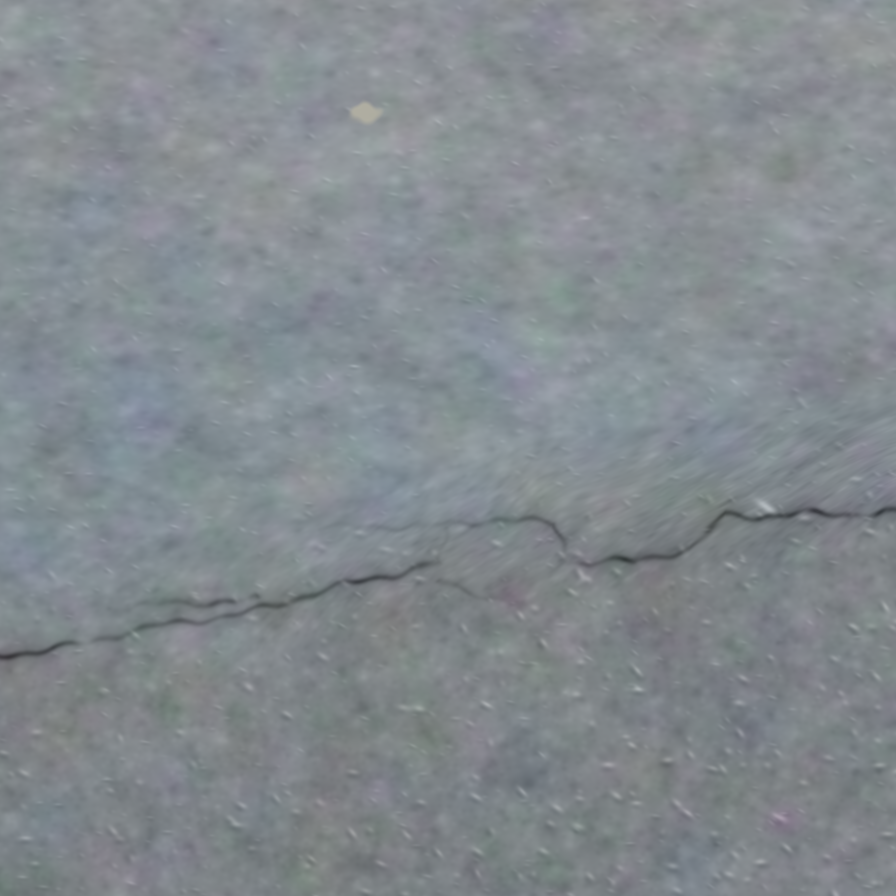
A Shadertoy shader for this texture:

```glsl
// Weathered grey asphalt with a thin branching crack and pale grit.
// Soft cellular blobs at several scales mottle a vertical colour gradient;
// the crack is a chain of tapered segments bent by layered sines.

vec3 hash3(vec2 cell) {
    vec3 q = fract(cell.xyx * vec3(0.1031, 0.1030, 0.0973));
    q += dot(q, q.yxz + 33.33);
    return fract((q.xxy + q.yzz) * q.zyx);
}

// Cellular noise: one signed Gaussian blob per cell, zero on average
float mottle(vec2 p) {
    vec2 cell = floor(p);
    float sum = 0.0;
    for (int y = -1; y <= 1; y++)
    for (int x = -1; x <= 1; x++) {
        vec2 id = cell + vec2(x, y);
        vec3 h = hash3(id);
        vec2 d = p - id - h.xy;
        sum += (2.0 * h.z - 1.0) * exp(-5.0 * dot(d, d));
    }
    return sum;
}

// Sparse slanted grains: bright face with a dim shadow under it
float grit(vec2 p, float density) {
    vec2 cell = floor(p);
    float sum = 0.0;
    for (int y = -1; y <= 1; y++)
    for (int x = -1; x <= 1; x++) {
        vec2 id = cell + vec2(x, y);
        vec3 h = hash3(id + 71.0);
        vec3 k = hash3(id + 193.0);
        vec2 d = p - id - h.xy;
        float angle = -0.5 + 1.1 * (k.x - 0.5);
        float c = cos(angle), s = sin(angle);
        d = vec2(c * d.x + s * d.y, c * d.y - s * d.x);
        vec2 size = vec2(0.16 + 0.16 * k.y, 0.10 + 0.06 * k.z);
        vec2 lit = d / size;
        vec2 shade = (d + vec2(0.0, 0.24)) / (size * 1.2);
        float present = smoothstep(1.0 - density, 1.05 - density, h.z);
        sum += present * (0.4 + 0.6 * k.y) * (exp(-dot(lit, lit)) - 0.4 * exp(-dot(shade, shade)));
    }
    return sum;
}

// Darkness of one crack segment; z holds the depth at each end
float crackSegment(vec2 p, vec3 a, vec3 b) {
    vec2 ab = b.xy - a.xy;
    float t = clamp(dot(p - a.xy, ab) / dot(ab, ab), 0.0, 1.0);
    float d = length(p - a.xy - ab * t);
    float core = exp(-pow(d / 0.0036, 2.0));
    float halo = 0.28 * exp(-pow(d / 0.013, 2.0));
    return mix(a.z, b.z, t) * (core + halo);
}

float crack(vec2 p) {
    vec3 path[15] = vec3[15](
        vec3(0.00, 0.268, 1.0), vec3(0.07, 0.277, 0.7), vec3(0.14, 0.295, 0.45),
        vec3(0.27, 0.315, 0.5), vec3(0.34, 0.335, 0.7), vec3(0.43, 0.358, 0.8),
        vec3(0.49, 0.372, 0.3), vec3(0.50, 0.412, 0.15), vec3(0.55, 0.421, 0.6),
        vec3(0.62, 0.416, 0.6), vec3(0.635, 0.373, 0.2), vec3(0.71, 0.373, 0.8),
        vec3(0.77, 0.387, 0.6), vec3(0.81, 0.424, 0.85), vec3(1.01, 0.428, 0.6));
    p.y += 0.003 * sin(p.x * 61.0) + 0.0018 * sin(p.x * 143.0 + 1.0);
    p.x += 0.003 * sin(p.y * 170.0);
    float dark = 0.0;
    for (int i = 0; i < 14; i++) dark = max(dark, crackSegment(p, path[i], path[i + 1]));
    // Faint side branches
    dark = max(dark, crackSegment(p, vec3(0.12, 0.322, 0.15), vec3(0.285, 0.331, 0.5)));
    dark = max(dark, crackSegment(p, vec3(0.49, 0.350, 0.3), vec3(0.58, 0.325, 0.1)));
    dark = max(dark, crackSegment(p, vec3(0.36, 0.411, 0.1), vec3(0.51, 0.414, 0.3)));
    return dark * (0.85 + 0.7 * mottle(p * 45.0));
}

void mainImage(out vec4 fragColor, in vec2 fragCoord) {
    vec2 uv = fragCoord / iResolution.y;

    // Broad tone: grey below the crack, bluish above it, paler at the top
    float above = smoothstep(-0.06, 0.14, uv.y - 0.27 - 0.17 * uv.x + 0.03 * mottle(uv * 7.0));
    vec3 color = mix(vec3(0.487, 0.508, 0.520), vec3(0.512, 0.556, 0.581), above);
    color = mix(color, vec3(0.553, 0.573, 0.592), smoothstep(0.52, 0.95, uv.y + 0.1 * uv.x));

    // Mottling, stretched sideways above the crack
    vec2 p = uv * vec2(mix(0.9, 0.65, above), 1.0);
    float tone = 0.020 * mottle(p * 7.0) + 0.030 * mottle(p * 19.0 + 5.0)
               + 0.036 * mottle(p * 43.0 + 11.0) + 0.036 * mottle(p * 85.0 + 23.0)
               + 0.016 * mottle(p * 160.0 + 37.0);
    color += tone;
    color += vec3(0.018, -0.010, 0.014) * mottle(uv * 24.0 + 51.0);
    color += vec3(0.012, 0.002, -0.016) * mottle(uv * 13.0 + 83.0);

    // Grit, denser towards the lower right
    float coarse = (1.0 - above) * (0.55 + 0.45 * uv.x);
    color += vec3(0.15, 0.145, 0.14) * grit(uv * 46.0, 0.05 + 0.28 * coarse) * (0.45 + 0.55 * coarse);
    color += 0.06 * grit(uv * vec2(58.0, 78.0) + 17.0, 0.16);

    // Crack with a chipped pale edge
    color -= vec3(0.235, 0.240, 0.245) * clamp(crack(uv), 0.0, 1.2);
    vec2 chip = (uv - vec2(0.857, 0.433) + vec2(0.0, 0.6 * (uv.x - 0.857))) / vec2(0.012, 0.005);
    color += 0.22 * exp(-dot(chip, chip));

    // One pale pebble
    vec2 pebble = uv - vec2(0.408, 0.873);
    float radius = length(pebble * vec2(0.9, 1.15)) + 0.006 * mottle(uv * 75.0);
    color = mix(color, vec3(0.71, 0.70, 0.64), 0.85 * smoothstep(0.018, 0.008, radius));

    fragColor = vec4(clamp(color, 0.0, 1.0), 1.0);
}
```
